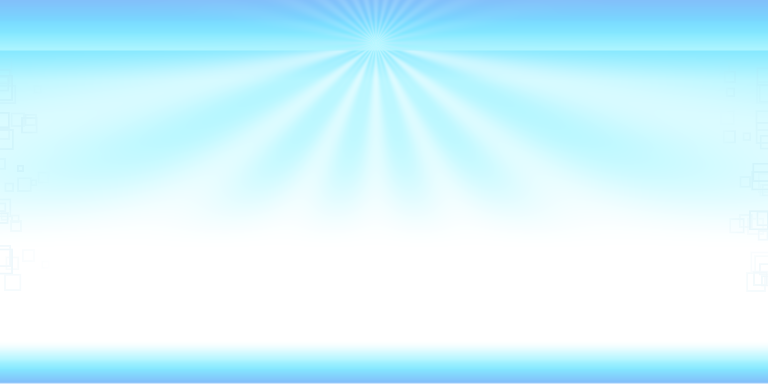
Give the GLSL for this background, as a Shadertoy shader.

```glsl
// Bright sky backdrop: a blue top band, a fan of pale rays over cyan that
// fades to white, and a blue strip at the foot. Vertical colour ramps are
// lit by an angular cosine; faint square outlines are scattered at the sides.

const vec3 WHITE = vec3(1.0);
const vec3 BLUE  = vec3(0.51, 0.75, 0.98);
const vec3 AZURE = vec3(0.47, 0.85, 1.0);
const vec3 CYAN  = vec3(0.52, 0.91, 1.0);
const vec3 AQUA  = vec3(0.68, 0.96, 1.0);
const vec3 ICE   = vec3(0.75, 0.975, 1.0);

const vec2 RAY_CENTRE = vec2(0.979, 0.112);
const float HORIZON = 0.1315;
const float RAY_COUNT = 14.0;

float hash(vec2 p) {
    return fract(sin(dot(p, vec2(127.1, 311.7))) * 43758.55);
}

// Linear 0..1 ramp between two depths
float ramp(float from, float to, float t) {
    return clamp((t - from) / (to - from), 0.0, 1.0);
}

vec3 topBand(float t) {
    vec3 c = mix(BLUE, AZURE, ramp(0.0, 0.06, t));
    c = mix(c, CYAN, ramp(0.05, 0.09, t));
    return mix(c, AQUA, ramp(0.085, 0.13, t));
}

vec3 skyFade(float t) {
    vec3 c = mix(CYAN, AQUA, ramp(HORIZON, 0.21, t));
    c = mix(c, ICE, ramp(0.21, 0.40, t));
    return mix(c, WHITE, smoothstep(0.36, 0.66, t));
}

vec3 footStrip(vec3 c, float t) {
    c = mix(c, AQUA, smoothstep(0.885, 0.95, t));
    c = mix(c, CYAN, ramp(0.935, 0.962, t));
    return mix(c, BLUE, ramp(0.96, 0.995, t));
}

// Brightness of the ray fan, 0..1, for an offset from its centre
float rayFan(vec2 offset, float count) {
    float angle = atan(offset.x, offset.y + 1e-5);
    return 0.5 + 0.5 * cos(count * angle);
}

// Thin outline of a square
float squareOutline(vec2 p, float halfSize, float width, float pixel) {
    vec2 d = abs(p) - halfSize;
    float edge = abs(max(d.x, d.y));
    return 1.0 - smoothstep(width, width + pixel, edge);
}

// Clusters of outlines; x is the distance in from the side
float sideSquares(vec2 p, float seed, float pixel) {
    float total = 0.0;
    for (int i = 0; i < 5; i++) {
        float row = 0.21 + 0.123 * float(i);
        for (int j = 0; j < 6; j++) {
            vec2 id = vec2(float(i) + seed, float(j));
            float reach = hash(id);
            vec2 place = vec2(0.13 * reach * reach,
                              row + 0.08 * (hash(id + 7.3) - 0.5));
            float size = mix(0.01, 0.032, hash(id + 3.1)) * (1.0 - 0.5 * reach);
            float strength = 0.3 + 0.7 * hash(id + 5.7);
            total = max(total, strength * squareOutline(p - place, size, 0.001, pixel));
        }
    }
    return total * (1.0 - smoothstep(0.04, 0.16, p.x));
}

void mainImage(out vec4 fragColor, in vec2 fragCoord) {
    vec2 uv = fragCoord / iResolution.xy;
    vec2 p = vec2(2.0 * uv.x, 1.0 - uv.y); // y measured down from the top
    float pixel = 1.0 / iResolution.y;
    vec2 offset = p - RAY_CENTRE;
    float radius = length(offset);

    // Short fine rays in the top band
    vec3 upper = topBand(p.y);
    float shortRays = rayFan(offset, 2.0 * RAY_COUNT) * exp(-radius * 6.0);
    upper = mix(upper, vec3(0.77, 0.92, 1.0), 0.5 * shortRays);

    // Long broad rays below the horizon
    vec3 lower = skyFade(p.y);
    float longRays = rayFan(offset, RAY_COUNT) * smoothstep(0.0, 0.1, radius);
    lower = mix(lower, WHITE, 0.48 * longRays);
    lower = mix(lower, WHITE, 0.35 * shortRays);

    float below = smoothstep(HORIZON - pixel, HORIZON + pixel, p.y);
    vec3 color = mix(upper, lower, below);

    // Small glow where the rays meet
    color = mix(color, vec3(0.78, 0.98, 1.0), 0.65 * exp(-radius * radius * 900.0));

    // Side ornaments, then the foot with its pale rim
    float squares = sideSquares(p, 0.0, pixel)
                  + sideSquares(vec2(2.0 - p.x, p.y), 20.0, pixel);
    color = mix(color, vec3(0.68, 0.86, 0.93), 0.22 * squares);
    color = footStrip(color, p.y);
    color = mix(color, WHITE, 0.6 * smoothstep(0.995, 0.999, p.y));

    fragColor = vec4(color, 1.0);
}
```
